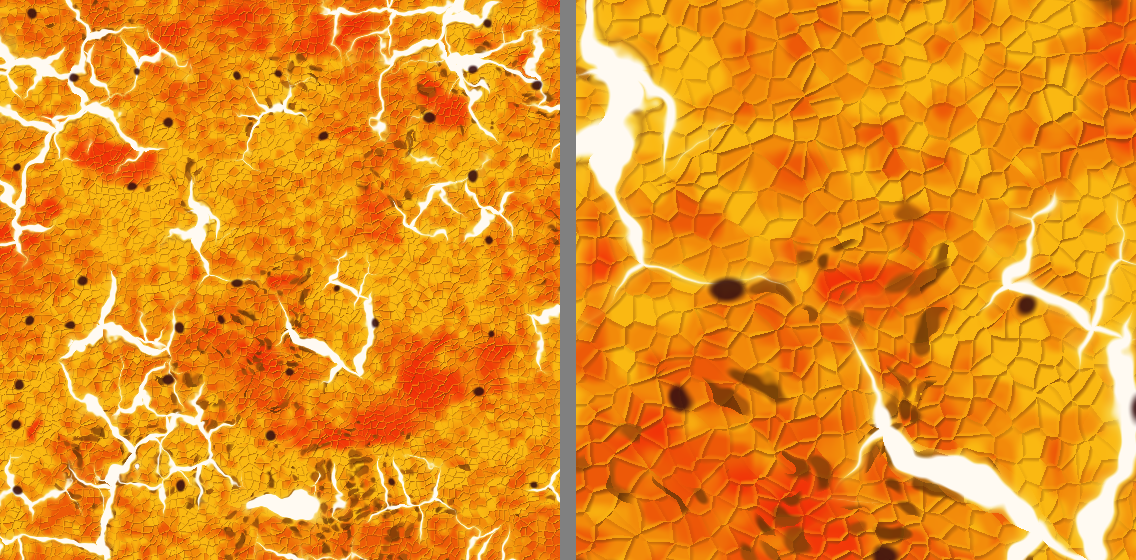
Left, the full canvas; right, a detail of the centre.
Give the GLSL for this texture, as a WebGL 1 fragment shader.

```glsl
precision highp float;
// Stained tissue: a grainy orange ground of small embossed cells with red
// blotches, dark nuclei and brown clumps, torn by jagged white cracks.
// Cells and cracks are Voronoi borders; tone and warping come from value noise.
uniform vec2 u_resolution;

#define GRAIN_SCALE 76.0
#define GRAIN_RELIEF 0.62
#define CRACK_SCALE 5.6
#define CRACK_WIDTH 0.0105
#define CRACK_WARP 0.085
#define FINE_CRACK_SCALE 11.0
#define FINE_CRACK_WIDTH 0.0055
#define NUCLEUS_SHARE 0.26
#define CLUMP_SHARE 0.75
#define SOFTNESS 0.0016
#define TEAR_CENTER vec2(0.51, 0.10)
#define LIGHT_DIR vec2(-0.6, 0.8)

const vec3 ORANGE = vec3(0.95, 0.54, 0.04);
const vec3 RED_ORANGE = vec3(0.93, 0.35, 0.03);
const vec3 RED = vec3(0.95, 0.16, 0.03);
const vec3 YELLOW = vec3(0.98, 0.72, 0.07);
const vec3 PALE = vec3(0.97, 0.88, 0.38);
const vec3 WHITE = vec3(1.0, 0.98, 0.95);
const vec3 BROWN = vec3(0.48, 0.24, 0.03);
const vec3 NUCLEUS = vec3(0.22, 0.06, 0.06);

struct Cell { float edge; vec2 normal; vec2 tint; };

vec2 hash22(vec2 p) {
  vec3 q = fract(p.xyx * vec3(0.1031, 0.1030, 0.0973));
  q += dot(q, q.yzx + 33.33);
  return fract((q.xx + q.yz) * q.zy);
}

float noise(vec2 p) {
  vec2 i = floor(p), f = fract(p);
  f = f * f * (3.0 - 2.0 * f);
  vec2 e = vec2(1.0, 0.0);
  return mix(mix(hash22(i).x, hash22(i + e).x, f.x),
             mix(hash22(i + e.yx).x, hash22(i + 1.0).x, f.x), f.y);
}

float fbm(vec2 p) {
  float sum = 0.0, gain = 0.533;
  for (int i = 0; i < 4; i++) {
    sum += gain * noise(p);
    p = mat2(1.6, 1.2, -1.2, 1.6) * p + 17.3;
    gain *= 0.5;
  }
  return sum;
}

// Distance to the nearest Voronoi border, its direction and a random tint.
Cell voronoi(vec2 p) {
  vec2 base = floor(p), first = vec2(8.0), second = vec2(8.0), id = base;
  for (int y = -1; y <= 1; y++)
    for (int x = -1; x <= 1; x++) {
      vec2 site = base + vec2(float(x), float(y));
      vec2 r = site + hash22(site) - p;
      if (dot(r, r) < dot(first, first)) {
        second = first; first = r; id = site;
      } else if (dot(r, r) < dot(second, second)) second = r;
    }
  vec2 n = normalize(second - first);
  return Cell(dot(0.5 * (first + second), n), n, hash22(id + 71.0));
}

// Signed distance to a scattered dot, in grid units; only a share of cells has one.
float dots(vec2 p, float share, float radius) {
  vec2 id = floor(p), pick = hash22(id + 57.0);
  float d = length(fract(p) - 0.28 - 0.44 * hash22(id));
  return pick.x < share ? d - radius * mix(0.6, 1.0, pick.y) : 1.0;
}

float cover(float d, float soft) { return 1.0 - smoothstep(-soft, soft, d); }

void main() {
  vec2 uv = gl_FragCoord.xy / min(u_resolution.x, u_resolution.y);
  float soft = max(SOFTNESS, 0.8 / min(u_resolution.x, u_resolution.y));
  vec2 wobble = vec2(fbm(uv * 15.0), fbm(uv * 15.0 + 40.0)) - 0.5;
  vec2 warped = uv + CRACK_WARP * wobble;

  // Ground tone, from red-orange through orange to yellow
  Cell grain = voronoi((uv + 0.02 * wobble) * GRAIN_SCALE);
  float tone = 0.5 + 0.9 * (fbm(uv * 6.0 + 9.0) - 0.5)
             + 0.6 * (noise(uv * 58.0) - 0.5) + 0.25 * (grain.tint.x - 0.5);
  vec3 color = mix(RED_ORANGE, ORANGE, smoothstep(0.25, 0.46, tone));
  color = mix(color, YELLOW, smoothstep(0.52, 0.74, tone));

  // Red blotches and spots
  float blotch = smoothstep(0.63, 0.74, fbm(uv * vec2(6.5, 8.5) + 23.0));
  float spot = cover(dots(warped * 7.0 + 3.0, 0.28, 0.13), 0.07);
  color = mix(color, RED, 0.85 * max(blotch, spot));

  // Embossed cell borders: one side lit, the other in shade
  float border = 1.0 - smoothstep(0.03, 0.22, grain.edge);
  float relief = dot(grain.normal, LIGHT_DIR) * border * GRAIN_RELIEF;
  relief *= 0.4 + 0.9 * noise(uv * 34.0 + 5.0);
  color = mix(color, YELLOW, max(-relief, 0.0));
  color = mix(color, BROWN, max(relief, 0.0));

  // Crack distances: wide cracks, fine cracks and one large tear
  Cell wide = voronoi(warped * CRACK_SCALE + 2.0);
  Cell fine = voronoi(warped * FINE_CRACK_SCALE + 31.0);
  float ragged = 0.5 + noise(uv * 42.0);
  float wideOpen = smoothstep(0.48, 0.80, noise(uv * 5.0 + 13.0));
  float fineOpen = smoothstep(0.55, 0.85, noise(uv * 8.0 + 63.0));
  float wideGap = wide.edge / CRACK_SCALE - CRACK_WIDTH * wideOpen * ragged + 0.003;
  float fineGap = fine.edge / FINE_CRACK_SCALE - FINE_CRACK_WIDTH * fineOpen * ragged + 0.002;
  float tear = length((warped - TEAR_CENTER) * vec2(0.5, 1.2)) - 0.034;
  float gap = min(min(wideGap, fineGap), tear);
  float halo = max(exp(-max(wideGap, 0.0) * 150.0) * smoothstep(0.0, 0.3, wideOpen),
                   exp(-max(fineGap, 0.0) * 190.0) * smoothstep(0.0, 0.4, fineOpen));
  halo = max(halo, exp(-max(tear, 0.0) * 90.0));

  // Brown clumps along the cracks and beside the tear
  vec2 beside = (uv - TEAR_CENTER - vec2(0.10, -0.03)) * vec2(7.0, 9.0);
  float clumpZone = exp(-max(gap, 0.0) * 45.0) * smoothstep(0.45, 0.75, noise(uv * 6.0 + 88.0));
  clumpZone = max(0.6 * clumpZone, exp(-dot(beside, beside)));
  float clump = cover(dots(warped * 52.0, CLUMP_SHARE * clumpZone, 0.46), 0.14);
  color = mix(color, BROWN * (0.75 + 0.6 * grain.tint.y), 0.8 * clump);

  // Yellow halo, shaded rim and white opening of the cracks
  color = mix(color, mix(YELLOW, PALE, halo), 0.85 * halo * (1.0 - 0.7 * clump));
  float rim = cover(abs(wideGap - 0.004) - 0.001, 0.002) * wideOpen;
  color = mix(color, BROWN, 0.6 * rim * max(dot(wide.normal, LIGHT_DIR), 0.0));
  color = mix(color, WHITE, cover(gap, soft));

  // Dark nuclei
  float nucleus = dots((uv + 0.02 * wobble) * 11.0 + 7.0, NUCLEUS_SHARE, 0.105);
  color = mix(color, NUCLEUS, 0.9 * cover(nucleus, 0.03));

  gl_FragColor = vec4(color, 1.0);
}
```
